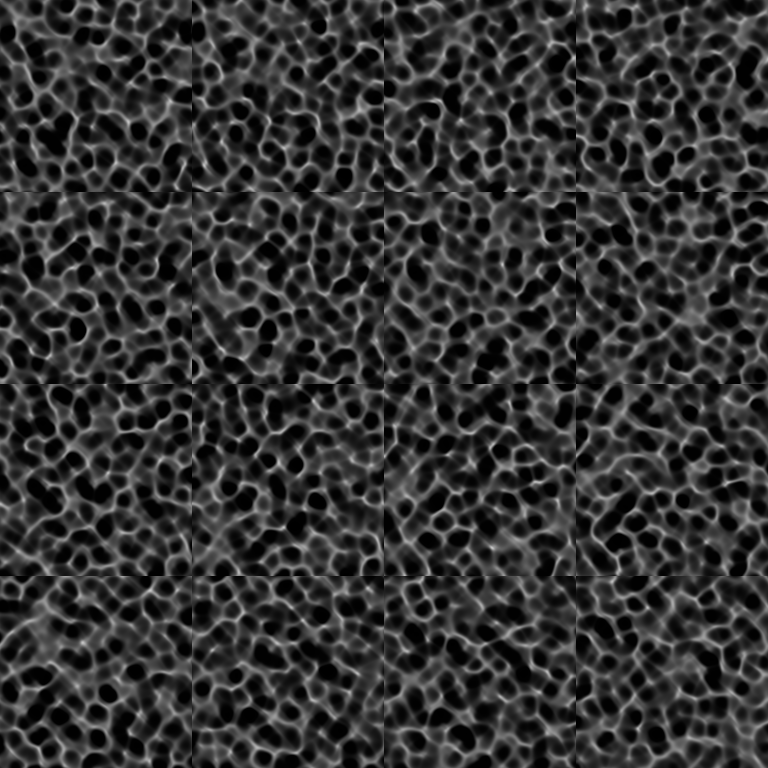
Write a three.js fragment shader that draws this texture.

```glsl
varying vec2 vUv;

const float TILES = 4.0;            // slices per side of the sheet
const float CELLS_PER_TILE = 11.8;  // noise lattice cells across one slice
const float SLICE_STEP = 0.34;      // depth between slices, in cells
const float DESCENT = 0.088;        // widens the holes, tightens the walls
const float HEIGHT_SHARE = 0.33;
const float CREST_SHARE = 0.034;    // brightens sharply curved crests
const float WALL_LEVEL = 0.275;

// Turns the lattice so that its axes do not show in the slices
const mat3 TILT = mat3(2.0, -1.0, 2.0, 2.0, 2.0, -1.0, -1.0, 2.0, 2.0) / 3.0;

vec3 hash3(vec3 p) {
  p = fract(p * vec3(0.1031, 0.1030, 0.0973));
  p += dot(p, p.yxz + 33.33);
  return fract((p.xxy + p.yxx) * p.zyx);
}

float cornerSlope(vec3 cell, vec3 local, vec3 corner) {
  vec3 gradient = normalize(hash3(cell + corner) * 2.0 - 0.999);
  return dot(gradient, local - corner);
}

float gradientNoise(vec3 p) {
  p = TILT * p;
  vec3 cell = floor(p);
  vec3 f = fract(p);
  vec3 u = f * f * f * (f * (f * 6.0 - 15.0) + 10.0);
  vec2 k = vec2(0.0, 1.0);
  float nearLow = mix(cornerSlope(cell, f, k.xxx), cornerSlope(cell, f, k.yxx), u.x);
  float nearHigh = mix(cornerSlope(cell, f, k.xyx), cornerSlope(cell, f, k.yyx), u.x);
  float farLow = mix(cornerSlope(cell, f, k.xxy), cornerSlope(cell, f, k.yxy), u.x);
  float farHigh = mix(cornerSlope(cell, f, k.xyy), cornerSlope(cell, f, k.yyy), u.x);
  return mix(mix(nearLow, nearHigh, u.y), mix(farLow, farHigh, u.y), u.z);
}

// Moves a point downhill within its slice
vec3 descend(vec3 p, float amount) {
  vec2 e = vec2(0.04, 0.0);
  float here = gradientNoise(p);
  vec2 slope = vec2(gradientNoise(p + e.xyy), gradientNoise(p + e.yxy)) - here;
  return p - vec3(amount * slope / e.x, 0.0);
}

// Noise height, raised on crests and lowered in pits
float crestHeight(vec3 p, float heightShare, float crestShare) {
  vec2 e = vec2(0.22, 0.0);
  float here = gradientNoise(p);
  float around = gradientNoise(p + e.xyy) + gradientNoise(p - e.xyy)
               + gradientNoise(p + e.yxy) + gradientNoise(p - e.yxy);
  float curvature = (around - 4.0 * here) / (e.x * e.x);
  return heightShare * here - crestShare * curvature;
}

// Slices of a volume, laid out in rows from the top left
vec3 slicePosition(vec2 uv, float tiles) {
  vec2 tile = min(floor(uv * tiles), tiles - 1.0);
  float index = tile.x + tiles * (tiles - 1.0 - tile.y);
  return vec3((uv * tiles - tile) * CELLS_PER_TILE, index * SLICE_STEP) + 20.37;
}

void main() {
  vec3 p = slicePosition(vUv, TILES);
  for (int i = 0; i < 2; i++) {
    p = descend(p, DESCENT);
  }
  float wall = WALL_LEVEL + crestHeight(p, HEIGHT_SHARE, CREST_SHARE);
  // Rounded toe where the holes fade to black
  float grey = 0.5 * (wall + sqrt(wall * wall + 0.001));
  gl_FragColor = vec4(vec3(clamp(grey, 0.0, 1.0)), 1.0);
}
```
